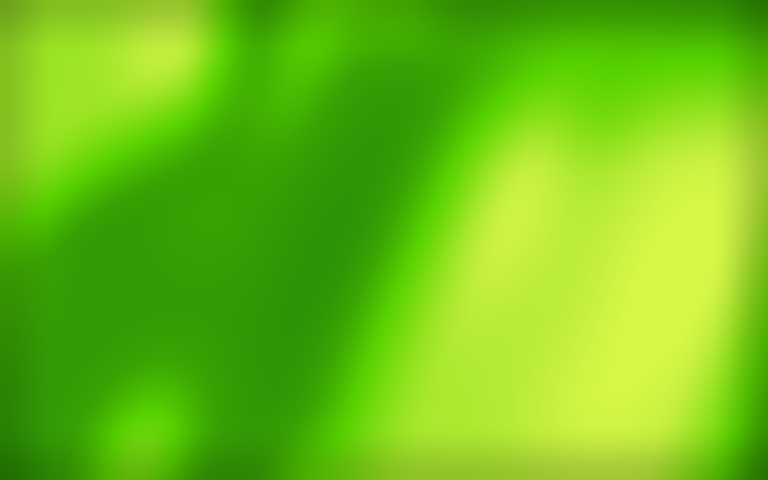
Give the GLSL for this background, as a WebGL 1 fragment shader.

```glsl
precision highp float;
// Soft out-of-focus foliage: blurred lime light over deep green shade.
uniform vec2 u_resolution;

// Colour ramp, from shade to full light
const vec3 SHADE  = vec3(0.17, 0.58, 0.02);
const vec3 LEAF   = vec3(0.22, 0.64, 0.01);
const vec3 VIVID  = vec3(0.34, 0.82, 0.00);
const vec3 LIME   = vec3(0.59, 0.89, 0.13);
const vec3 YELLOW = vec3(0.75, 0.93, 0.24);
const vec3 GLOW   = vec3(0.84, 0.97, 0.28);

const float ASPECT = 1.6;          // width of the layout, height is 1
const float SHADE_LEVEL = 0.06;
const float RIGHT_LEVEL = 0.74;
const float LEFT_LEVEL = 0.66;
const float SLANT = 1.17;          // lean of the light streaks, radians
const float VIGNETTE = 0.16;
const float VIGNETTE_WIDTH = 0.12;

// Gaussian spot with its first radius turned along the angle
float spot(vec2 p, vec2 center, vec2 radius, float angle) {
  vec2 d = p - center;
  float c = cos(angle), s = sin(angle);
  vec2 q = vec2(c * d.x + s * d.y, c * d.y - s * d.x) / radius;
  return exp(-dot(q, q));
}

float fallOff(float a, float b, float x) {
  return 1.0 - smoothstep(a, b, x);
}

float segment(float a, float b, float x) {
  return clamp((x - a) / (b - a), 0.0, 1.0);
}

// Broad slanted light on the right
float rightLight(vec2 p) {
  float nearSide = p.x - 0.69 - 0.37 * p.y + 0.015 * sin(6.0 * p.y);
  float farSide = p.x - 1.46 - 0.33 * p.y;
  float mask = smoothstep(-0.17, 0.19, nearSide)
             * fallOff(-0.14, 0.20, farSide)
             * fallOff(0.62, 1.06, p.y);
  float level = RIGHT_LEVEL
    + 0.20 * spot(p, vec2(1.06, 0.55), vec2(0.22, 0.11), SLANT)
    + 0.30 * spot(p, vec2(1.41, 0.43), vec2(0.36, 0.17), SLANT)
    + 0.10 * spot(p, vec2(1.22, 0.14), vec2(0.16, 0.16), 0.0)
    - 0.16 * spot(p, vec2(1.25, 0.76), vec2(0.14, 0.10), SLANT);
  return mask * level;
}

// Patch of light in the upper left
float leftLight(vec2 p) {
  float mask = smoothstep(-0.12, 0.20, p.y - 0.50 - 0.54 * p.x)
             * fallOff(0.37, 0.57, p.x);
  return mask * (LEFT_LEVEL
    + 0.20 * spot(p, vec2(0.34, 0.90), vec2(0.13, 0.10), SLANT));
}

// Faint glimmers around the rim of the shade
float glimmers(vec2 p) {
  return 0.32 * spot(p, vec2(0.68, 1.00), vec2(0.20, 0.10), SLANT)
       + 0.18 * spot(p, vec2(0.84, 0.97), vec2(0.10, 0.10), 0.0)
       + 0.12 * spot(p, vec2(0.58, 0.77), vec2(0.16, 0.10), SLANT)
       + 0.07 * spot(p, vec2(0.43, 0.54), vec2(0.12, 0.12), 0.0)
       + 0.15 * spot(p, vec2(0.00, 0.41), vec2(0.22, 0.10), SLANT)
       + 0.48 * spot(p, vec2(0.29, 0.04), vec2(0.18, 0.11), SLANT)
       + 0.16 * spot(p, vec2(0.62, 0.00), vec2(0.10, 0.09), 0.0)
       + 0.10 * spot(p, vec2(1.20, 0.98), vec2(0.40, 0.14), 0.0)
       - 0.06 * spot(p, vec2(0.66, 0.45), vec2(0.34, 0.10), SLANT);
}

vec3 foliage(float light) {
  vec3 color = mix(SHADE, LEAF, segment(0.00, 0.15, light));
  color = mix(color, VIVID, segment(0.15, 0.40, light));
  color = mix(color, LIME, segment(0.40, 0.70, light));
  color = mix(color, YELLOW, segment(0.70, 0.90, light));
  return mix(color, GLOW, segment(0.90, 1.05, light));
}

void main() {
  vec2 frame = vec2(ASPECT, 1.0);
  vec2 p = gl_FragCoord.xy / u_resolution * frame;

  float light = SHADE_LEVEL + rightLight(p) + leftLight(p) + glimmers(p);
  vec3 color = foliage(light);

  // Darken the rim
  vec2 rim = smoothstep(vec2(0.0), vec2(VIGNETTE_WIDTH), min(p, frame - p));
  vec2 dim = mix(vec2(1.0 - VIGNETTE), vec2(1.0), rim);
  gl_FragColor = vec4(color * dim.x * dim.y, 1.0);
}
```
